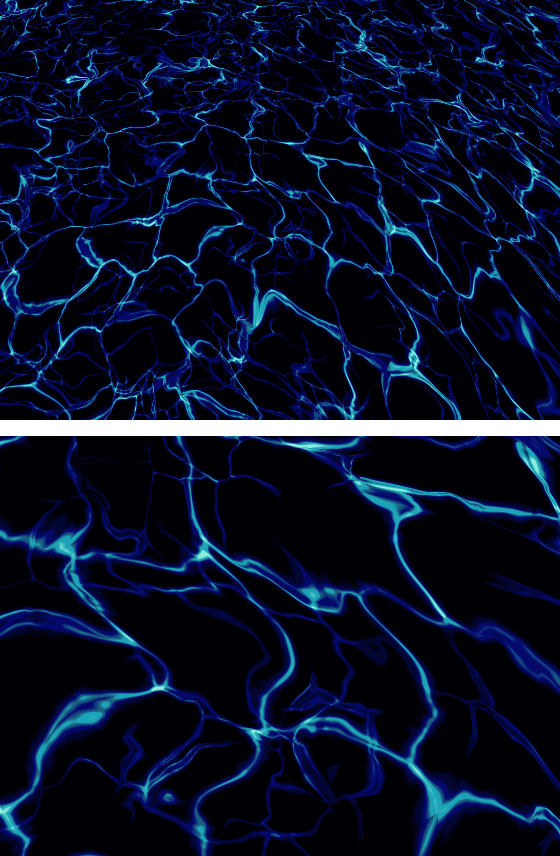
Top, the full canvas; bottom, a detail of the centre.
Reproduce this texture procedurally as a Shadertoy shader.

```glsl
// Light caustics on dark water: a warped Voronoi web seen in perspective.
// Each border is a folded sheet of light, a thin bright rim with blue fill;
// finer, fainter webs and rising chop break it up towards the far edge.

#define CELLS 14.0       // horizontal density of the web
#define DEPTH 2.35       // vertical squeeze of the perspective
#define HORIZON 2.4      // height of the vanishing line
#define BEND 1.9         // downward sweep of the right side
#define CORE 0.020       // half width of the bright lines
#define HALO 0.040       // reach of the blue fringe
#define SHEET 0.10       // largest half width of a fold
#define FAINT 0.62       // strength of the second web
#define FLAKES 0.62      // strength of the finest web
#define CHOP 0.34        // roughness of the far water

vec2 hash2(vec2 p) {
    return fract(sin(vec2(dot(p, vec2(127.1, 311.7)),
                          dot(p, vec2(269.5, 183.3)))) * 43758.5);
}

vec2 noise2(vec2 p) {
    vec2 i = floor(p), f = fract(p);
    vec2 u = f * f * f * (f * (f * 6.0 - 15.0) + 10.0);
    return mix(mix(hash2(i), hash2(i + vec2(1, 0)), u.x),
               mix(hash2(i + vec2(0, 1)), hash2(i + vec2(1, 1)), u.x), u.y);
}

// x: signed distance to the border, y: distance to the next one, z: border id
vec3 voronoi(vec2 p) {
    vec2 cell = floor(p), f = fract(p);
    vec2 nearCell = vec2(0), nearVec = vec2(0);
    float best = 8.0;
    for (int j = -1; j <= 1; j++)
    for (int i = -1; i <= 1; i++) {
        vec2 g = vec2(i, j);
        vec2 r = g + 0.1 + 0.8 * hash2(cell + g) - f;
        if (dot(r, r) < best) { best = dot(r, r); nearVec = r; nearCell = g; }
    }
    float d1 = 8.0, d2 = 8.0;
    vec2 other = vec2(0);
    for (int j = -2; j <= 2; j++)
    for (int i = -2; i <= 2; i++) {
        vec2 g = nearCell + vec2(i, j);
        if (i == 0 && j == 0) continue;
        vec2 r = g + 0.1 + 0.8 * hash2(cell + g) - f;
        float d = dot(0.5 * (nearVec + r), normalize(r - nearVec));
        if (d < d1) { d2 = d1; d1 = d; other = g; }
        else d2 = min(d2, d);
    }
    float a = hash2(cell + nearCell).x, b = hash2(cell + other).x;
    return vec3(a < b ? d1 : -d1, d2, fract((a + b) * 7.3));
}

// Brightness of one web of folded light
float web(vec2 p) {
    vec3 v = voronoi(p);
    float d = abs(v.x);
    float fold = SHEET * smoothstep(0.55, 0.95, noise2(p * 1.7 + 31.0).x);
    float rimA = abs(v.x - fold), rimB = abs(v.x + 0.5 * fold);
    float line = max(exp(-rimA * rimA / (CORE * CORE)),
                     exp(-rimB * rimB / (CORE * CORE)) * (1.0 - 3.0 * fold));
    float streak = noise2(p * vec2(11.0, 15.0) + 4.0 * noise2(p * 3.0)).y;
    float grain = noise2(p * 27.0).x;
    float fringe = exp(-min(rimA, rimB) / HALO) * (0.10 + 0.35 * streak + 0.30 * grain);
    float inside = smoothstep(0.02, -0.02, max(v.x - fold, -v.x - 0.5 * fold))
                 * smoothstep(0.01, 0.05, fold) * smoothstep(0.0, 0.06, v.y - d);
    float node = smoothstep(0.12, 0.0, d + v.y);
    float power = mix(0.32, 1.0, v.z) * mix(0.65, 1.25, noise2(p * 2.3 + 7.0).y);
    return power * ((0.58 + 0.28 * streak) * line + fringe)
         + inside * (0.05 + 0.25 * streak + 0.15 * grain)
         + node * (0.10 + 0.50 * streak);
}

vec3 waterColour(float v) {
    vec3 c = mix(vec3(0.0, 0.0, 0.015), vec3(0.01, 0.02, 0.20), smoothstep(0.05, 0.12, v));
    c = mix(c, vec3(0.02, 0.035, 0.42), smoothstep(0.17, 0.31, v));
    c = mix(c, vec3(0.06, 0.23, 0.51), smoothstep(0.43, 0.56, v));
    c = mix(c, vec3(0.10, 0.36, 0.49), smoothstep(0.56, 0.66, v));
    c = mix(c, vec3(0.11, 0.64, 0.72), smoothstep(0.68, 0.84, v));
    return mix(c, vec3(0.55, 0.93, 0.86), smoothstep(1.05, 1.45, v));
}

vec3 scene(vec2 p) {
    // Perspective plane, bent down on the right
    float w = 1.0 / (HORIZON - p.y);
    vec2 q = CELLS * w * vec2(p.x - 0.62, DEPTH);
    float side = max(p.x - 0.5, 0.0);
    q.y += BEND * side * (1.0 + 1.5 * side);

    // Swell, ripples and far chop
    float chop = smoothstep(0.5, 1.0, p.y + 0.25 * abs(p.x - 0.65));
    vec2 s = q + 0.65 * (noise2(q * 0.8) - 0.5);
    s += 0.30 * (noise2(s * 2.1 + 5.0) - 0.5);
    s += 0.09 * (noise2(s * 5.5 + 9.0) - 0.5);
    s += 0.025 * (noise2(s * 15.0 + 2.0) - 0.5);
    s += CHOP * chop * (noise2(q * vec2(2.2, 3.6) + 17.0) - 0.5);

    // Main web, broken up far away, and patches of the fainter ones
    float gaps = smoothstep(0.22, 0.60, noise2(q * vec2(2.6, 4.0) + 3.0).x);
    float light = web(s) * mix(1.0, gaps, 0.8 * chop);
    float patches = smoothstep(0.35, 0.70, noise2(q * 0.9 + 23.0).y + 0.2 * chop);
    light += FAINT * patches * web(s * 1.4 + 0.3 * noise2(q * 3.0) + 41.0);
    float rough = 0.25 * chop + 0.25 * max(0.6 - p.x, 0.0);
    float flakes = smoothstep(0.50, 0.80, noise2(q * 1.5 + 57.0).x + rough);
    light += FLAKES * flakes * web(s * 2.2 + 0.4 * noise2(q * 4.0) + 73.0);
    return waterColour(light);
}

void mainImage(out vec4 fragColor, in vec2 fragCoord) {
    // Four samples per pixel keep the thin lines smooth
    vec3 sum = vec3(0);
    for (int k = 0; k < 4; k++) {
        vec2 offset = vec2(k % 2, k / 2) * 0.4 - 0.2;
        sum += scene((fragCoord + offset) / iResolution.y);
    }
    fragColor = vec4(sum / 4.0, 1.0);
}
```
